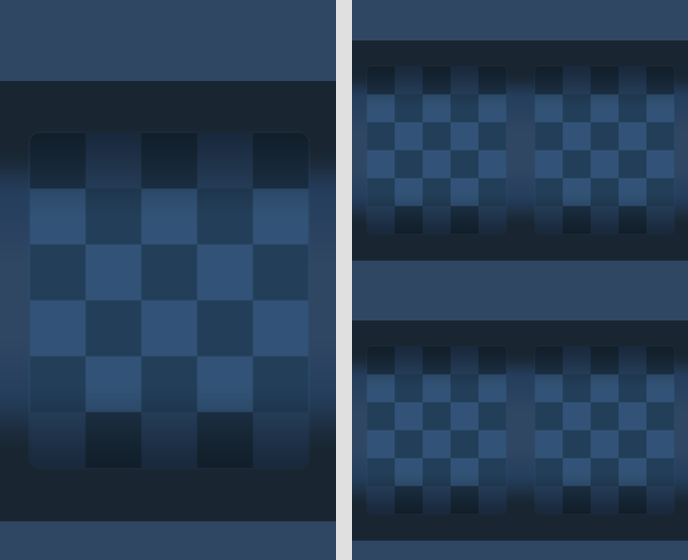
Left: one tile. Right: repeated 2 by 2.
Write a Shadertoy shader that draws this pattern.

```glsl
const float ASPECT = 512.0 / 308.0;      // design height over width
const vec2 GRID = vec2(5.0, 6.0);        // cells across and down
const float CELL = 0.166;                // cell side, in canvas widths
const vec2 PANEL_CORNER = vec2(0.0887, 0.2727);
const float PI = 3.14159265;

const vec3 SLATE = vec3(0.190, 0.280, 0.390);
const vec3 NIGHT = vec3(0.098, 0.148, 0.195);
const vec3 DUSK  = vec3(0.145, 0.245, 0.365);

// Signed distance to a box with rounded corners
float roundedBox(vec2 p, vec2 halfSize, float radius) {
    vec2 d = abs(p) - halfSize + radius;
    return length(max(d, 0.0)) + min(max(d.x, d.y), 0.0) - radius;
}

// Soft plateau: rises over rise.x..rise.y, falls over fall.x..fall.y
float plateau(float y, vec2 rise, vec2 fall) {
    return smoothstep(rise.x, rise.y, y) * (1.0 - smoothstep(fall.x, fall.y, y));
}

// Antialiased coverage of a signed distance
float cover(float dist, float pixel) {
    return 1.0 - smoothstep(-0.5 * pixel, 0.5 * pixel, dist);
}

// Smooth checker: 1 on light cells, 0 on dark ones
float checker(vec2 cell, float pixel) {
    vec2 s = clamp(sin(PI * cell) / (PI * 0.5 * pixel), -1.0, 1.0);
    return 0.5 + 0.5 * s.x * s.y;
}

// Horizontal band, dark at both ends and slate in its core
vec3 backdrop(float y, float pixel) {
    float glow = plateau(y, vec2(0.19, 0.31), vec2(0.645, 0.735));
    float core = plateau(y, vec2(0.28, 0.42), vec2(0.50, 0.66));
    vec3 band = mix(mix(NIGHT, DUSK, glow), SLATE, core);
    float inside = cover(abs(y - 0.4622) - 0.3932, pixel);
    return mix(SLATE, band, inside);
}

// Checkered cells, dimmed toward the first and last rows
vec3 board(vec2 cell, float glow, float pixel) {
    float endRow = cover(2.0 - abs(cell.y - 0.5 * GRID.y), pixel);
    float lit = glow * mix(1.0, 0.65, endRow);
    vec3 light = mix(vec3(0.100, 0.160, 0.235), vec3(0.197, 0.327, 0.465), lit);
    vec3 dark  = mix(vec3(0.070, 0.120, 0.165), vec3(0.138, 0.245, 0.350), lit);
    vec3 color = mix(dark, light, checker(cell, pixel));

    // Faint seams between cells
    vec2 toLine = abs(fract(cell + 0.5) - 0.5);
    float seam = cover(min(toLine.x, toLine.y) - 0.014, pixel);
    return mix(color, mix(dark, light, 0.45), 0.35 * seam);
}

void mainImage(out vec4 fragColor, in vec2 fragCoord) {
    vec2 uv = fragCoord / iResolution.xy;
    vec2 cell = (uv * vec2(1.0, ASPECT) - PANEL_CORNER) / CELL;
    float cellPixel = max(1.0 / iResolution.x, ASPECT / iResolution.y) / CELL;
    float glow = plateau(uv.y, vec2(0.15, 0.325), vec2(0.60, 0.78));

    vec3 color = backdrop(uv.y, 1.0 / iResolution.y);

    // Panel with a thin, low-contrast frame
    float panel = roundedBox(cell - 0.5 * GRID, 0.5 * GRID, 0.19);
    vec3 frame = mix(vec3(0.110, 0.165, 0.230), vec3(0.165, 0.285, 0.425), glow);
    color = mix(color, frame, 0.7 * cover(panel - 0.026, cellPixel));
    color = mix(color, board(cell, glow, cellPixel), cover(panel, cellPixel));

    fragColor = vec4(color, 1.0);
}
```
